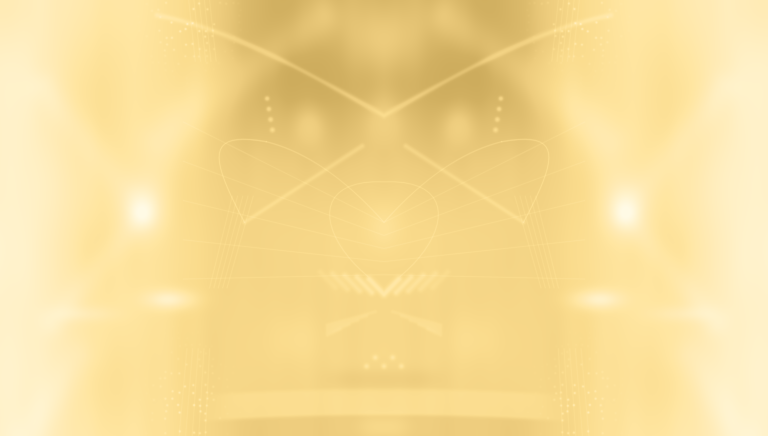
Give the GLSL for this background, as a WebGL 2 fragment shader.

```glsl
#version 300 es
precision highp float;
// Mirrored golden light: a shaded dome between bright sides, with soft beams and fine curves.

#define LINE_WIDTH 0.0013
#define LINE_GAIN 0.55
#define SIDE_LIGHT 3.3
#define DOME_SHADE 1.55
#define SPARKLE_GAIN 2.0
#define GRAIN 0.22

uniform vec2 u_resolution;
out vec4 outColor;

float hash(vec2 p) {
  vec3 q = fract(p.xyx * vec3(0.1031, 0.1030, 0.0973));
  q += dot(q, q.yzx + 33.33);
  return fract((q.x + q.y) * q.z);
}

float noise(vec2 p) {
  vec2 i = floor(p), f = fract(p);
  f = f * f * (3.0 - 2.0 * f);
  return mix(mix(hash(i), hash(i + vec2(1, 0)), f.x),
             mix(hash(i + vec2(0, 1)), hash(i + 1.0), f.x), f.y);
}

float glow(vec2 p, vec2 center, vec2 radius) {
  vec2 q = (p - center) / radius;
  return exp(-dot(q, q));
}

float segmentDistance(vec2 p, vec2 a, vec2 b) {
  vec2 d = b - a;
  return length(p - a - d * clamp(dot(p - a, d) / dot(d, d), 0.0, 1.0));
}

float beam(vec2 p, vec2 a, vec2 b, float width) {
  float d = segmentDistance(p, a, b) / width;
  return exp(-d * d);
}

float stroke(float d) {
  float w = max(LINE_WIDTH, 0.7 / u_resolution.y);
  return LINE_GAIN * exp(-d * d / (w * w));
}

// Distance to a cubic Bezier curve, followed in short segments
float curveDistance(vec2 p, vec2 a, vec2 b, vec2 c, vec2 d) {
  float best = 9.0;
  vec2 last = a;
  for (int i = 1; i <= 20; i++) {
    float t = float(i) / 20.0, s = 1.0 - t;
    vec2 next = s * s * s * a + 3.0 * s * t * (s * b + t * c) + t * t * t * d;
    best = min(best, segmentDistance(p, last, next));
    last = next;
  }
  return best;
}

// Tone 0 is deep ochre, tone 7 is nearly white
vec3 goldRamp(float tone) {
  vec3 ramp[8] = vec3[8](vec3(0.77, 0.64, 0.33), vec3(0.82, 0.69, 0.38),
    vec3(0.93, 0.80, 0.49), vec3(0.98, 0.86, 0.55), vec3(1.0, 0.90, 0.63),
    vec3(1.0, 0.92, 0.71), vec3(1.0, 0.95, 0.80), vec3(1.0, 0.98, 0.90));
  float t = clamp(tone, 0.0, 6.999);
  int i = int(t);
  return mix(ramp[i], ramp[i + 1], fract(t));
}

float softLight(vec2 p) {
  float t = 2.65 + 1.5 * smoothstep(0.36, 0.62, p.x);
  t += (SIDE_LIGHT - 1.5) * smoothstep(0.62, 0.86, p.x + 0.05 * (noise(p * vec2(2, 5)) - 0.5));
  t -= DOME_SHADE * smoothstep(0.42, 0.84, p.y) * smoothstep(0.52, 0.22, p.x);
  t -= 0.4 * glow(p, vec2(0.17, 0.83), vec2(0.16, 0.09));
  // Warm hollows in the bright sides
  t -= 0.8 * glow(p, vec2(0.68, 0.78), vec2(0.09, 0.15));
  t -= 0.7 * glow(p, vec2(0.67, 0.42), vec2(0.08, 0.10));
  t -= 0.7 * glow(p, vec2(0.63, 0.13), vec2(0.09, 0.12));
  t -= 0.9 * glow(p, vec2(0.88, 1.0), vec2(0.10, 0.12));
  // Wide diagonal beams
  t += 0.65 * beam(p, vec2(0.14, 0.96), vec2(0.52, 0.68), 0.045);
  t += 0.7 * beam(p, vec2(0.40, 0.85), vec2(0.56, 0.52), 0.05);
  t += 0.6 * beam(p, vec2(0.56, 0.52), vec2(0.78, 0.80), 0.035);
  t += 0.6 * beam(p, vec2(0.56, 0.50), vec2(0.76, 0.26), 0.03);
  t += 0.6 * beam(p, vec2(0.70, 0.18), vec2(0.82, 0.0), 0.04);
  // Glows along the axis, then to the sides
  t += 1.0 * glow(p, vec2(0.0, 0.91), vec2(0.09, 0.085));
  t += 0.9 * glow(p, vec2(0.0, 0.725), vec2(0.05, 0.06));
  t += 0.7 * glow(p, vec2(0.0, 0.48), vec2(0.035, 0.05));
  t += 0.3 * glow(p, vec2(0.0, 0.48), vec2(0.13, 0.11));
  t += 0.8 * glow(p, vec2(0.17, 0.712), vec2(0.035, 0.045));
  t += 1.7 * glow(p, vec2(0.545, 0.515), vec2(0.045, 0.06));
  t += 2.4 * glow(p, vec2(0.49, 0.313), vec2(0.055, 0.022));
  t += 0.8 * glow(p, vec2(0.68, 0.28), vec2(0.07, 0.018));
  t += 0.5 * glow(p, vec2(0.20, 0.22), vec2(0.06, 0.06));
  // Low horizontal bands
  float bandY = p.y + 0.08 * p.x * p.x;
  float inner = smoothstep(0.44, 0.30, p.x);
  t += 0.55 * inner * smoothstep(0.045, 0.055, bandY) * smoothstep(0.115, 0.10, bandY);
  t -= 0.55 * inner * smoothstep(0.052, 0.04, bandY);
  t -= 0.6 * smoothstep(0.18, 0.08, p.x) * glow(p, vec2(0.0, 0.13), vec2(0.3, 0.025));
  t += 0.9 * glow(p, vec2(0.0, 0.02), vec2(0.06, 0.03));
  return t + GRAIN * (noise(p * vec2(9, 7)) + noise(p * vec2(28, 5)) - 1.0);
}

float fineLight(vec2 p) {
  // Bright arcs and crossing rays
  float t = 0.9 * exp(-pow(curveDistance(p, vec2(0.52, 0.965), vec2(0.34, 0.93), vec2(0.17, 0.83), vec2(0.0, 0.735)) / 0.006, 2.0));
  t += 0.75 * beam(p, vec2(0.05, 0.665), vec2(0.32, 0.49), 0.005);
  // Outlined loops
  t += stroke(curveDistance(p, vec2(0.0, 0.583), vec2(0.17, 0.59), vec2(0.15, 0.46), vec2(0.037, 0.366)));
  t += 1.3 * stroke(curveDistance(p, vec2(0.32, 0.49), vec2(0.40, 0.64), vec2(0.41, 0.70), vec2(0.27, 0.675)));
  t += stroke(curveDistance(p, vec2(0.27, 0.675), vec2(0.17, 0.65), vec2(0.08, 0.58), vec2(0.0, 0.49)));
  for (int i = 0; i < 5; i++) {
    float k = float(i);
    t += 0.6 * stroke(segmentDistance(p, vec2(0.0, 0.49 - 0.03 * k), vec2(0.46, 0.72 - 0.09 * k)));
    t += 0.6 * stroke(segmentDistance(p, vec2(0.30 + 0.012 * k, 0.55), vec2(0.36 + 0.01 * k, 0.34)));
    t += 0.6 * stroke(segmentDistance(p, vec2(0.385 + 0.012 * k, 0.86), vec2(0.40 + 0.012 * k, 1.0)));
    t += 0.5 * stroke(segmentDistance(p, vec2(0.41 + 0.015 * k, 0.0), vec2(0.40 + 0.013 * k, 0.2)));
    // Chevrons over the lower axis
    vec2 foot = vec2(0.028 * k, 0.325 + 0.004 * k);
    t += (1.5 - 0.28 * k) * beam(p, foot, foot + vec2(0.034, 0.035), 0.007);
    t += 0.35 * beam(p, vec2(0.02 + 0.02 * k, 0.285 - 0.01 * k), vec2(0.13, 0.255 - 0.006 * k), 0.004);
    // Small lamps
    t += 1.4 * glow(p, vec2(0.268 - 0.004 * k, 0.774 - 0.024 * k), vec2(0.005)) * step(k, 3.0);
    t += 1.2 * glow(p, vec2(0.02 * k, 0.16 + 0.02 * mod(k, 2.0)), vec2(0.006)) * step(k, 2.0);
  }
  // Scattered sparkles in the two outer clusters
  vec2 cell = floor(p * 65.0);
  vec2 offset = 0.3 + 0.4 * vec2(hash(cell), hash(cell + 17.0));
  float cluster = glow(p, vec2(0.45, 0.95), vec2(0.07, 0.08)) + glow(p, vec2(0.45, 0.06), vec2(0.06, 0.10));
  t += SPARKLE_GAIN * cluster * step(0.6, hash(cell + 5.0)) * glow(fract(p * 65.0), offset, vec2(0.17));
  return t;
}

void main() {
  vec2 p = gl_FragCoord.xy / u_resolution.y;
  p.x = abs(p.x - 0.5 * u_resolution.x / u_resolution.y);
  outColor = vec4(goldRamp(softLight(p) + fineLight(p)), 1.0);
}
```
